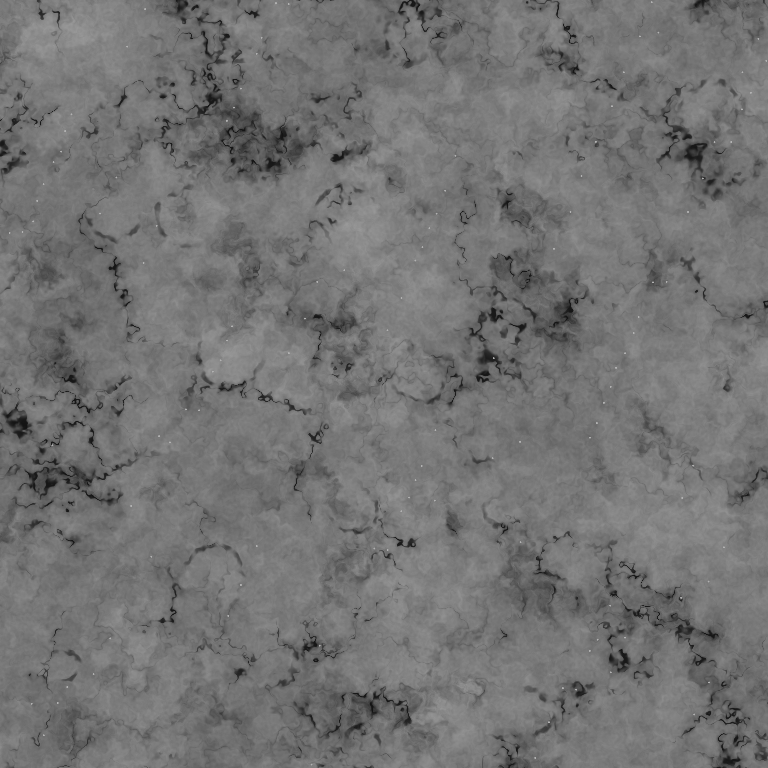
This texture is drawn by a WebGL 1 fragment shader. Its source:

```glsl
precision highp float;

uniform vec2 u_resolution;

#define STONE_TONE 0.490
#define MOTTLE 0.095
#define GRAIN 0.105
#define VEIN_TONE 0.07
#define VEIN_WIDTH 0.0031
#define HALO_WIDTH 0.010
#define HALO_DEPTH 0.14
#define CRACK_FREQ 4.2
#define LACE_FREQ 14.0
#define PATCH_DEPTH 0.08
#define RING_CELLS 5.0
#define SPECK_SHARE 0.0015

float hash(vec2 p) {
  return fract(sin(dot(p, vec2(127.1, 311.7))) * 43758.5453);
}

vec2 hash2(vec2 p) {
  return vec2(hash(p), hash(p + 57.3));
}

// Gradient noise, centred on zero
float corner(vec2 cell, vec2 offset) {
  return dot(hash2(cell) * 2.0 - 1.0, offset);
}

float noise(vec2 p) {
  vec2 i = floor(p), f = p - i;
  vec2 s = f * f * f * (f * (f * 6.0 - 15.0) + 10.0);
  vec2 e = vec2(1.0, 0.0);
  float low = mix(corner(i, f), corner(i + e.xy, f - e.xy), s.x);
  float high = mix(corner(i + e.yx, f - e.yx), corner(i + e.xx, f - e.xx), s.x);
  return mix(low, high, s.y);
}

float fbm(vec2 p) {
  float sum = 0.0, gain = 1.0;
  for (int i = 0; i < 5; i++) {
    sum += gain * noise(p);
    p = mat2(1.6, 1.2, -1.2, 1.6) * p + 17.3;
    gain *= 0.62;
  }
  return sum;
}

vec2 crinkle(vec2 p, float freq) {
  return vec2(noise(p * freq + 3.1), noise(p * freq + 41.7));
}

// Approximate distance to a wandering contour, in canvas units
float veinDistance(vec2 p, float freq) {
  vec2 q = p * freq + freq * 7.7;
  return abs(noise(q) + 0.35 * noise(q * 2.7 + 9.2)) / freq;
}

float core(float d, float width) {
  return 1.0 - smoothstep(width * 0.25, width, d);
}

// Faint oval fossils: x = broken rim, y = pale inside
vec2 fossils(vec2 p, vec2 warp) {
  vec2 result = vec2(0.0), cell = floor(p * RING_CELLS);
  for (int y = -1; y <= 1; y++) {
    for (int x = -1; x <= 1; x++) {
      vec2 id = cell + vec2(float(x), float(y));
      float present = step(hash(id + 8.4), 0.55);
      vec2 d = p + warp * 0.35 - (id + 0.15 + 0.7 * hash2(id + 2.6)) / RING_CELLS;
      float turn = 6.2832 * hash(id + 5.9);
      d = mat2(cos(turn), -sin(turn), sin(turn), cos(turn)) * d;
      d.y *= 1.0 + 0.5 * hash(id + 1.3);
      float radius = mix(0.025, 0.055, hash(id + 6.2));
      float edge = length(d) - radius;
      float arc = smoothstep(-0.6, 0.8, d.x / radius);
      result.x = max(result.x, present * arc * core(abs(edge), 0.005));
      result.y = max(result.y, present * (1.0 - smoothstep(-0.012, 0.003, edge)));
    }
  }
  return result;
}

// Rare pale grains
float specks(vec2 p) {
  vec2 q = p * 110.0, id = floor(q);
  float d = length(fract(q) - 0.2 - 0.6 * hash2(id + 4.4));
  return step(hash(id + 9.8), SPECK_SHARE) * (1.0 - smoothstep(0.08, 0.18, d));
}

void main() {
  vec2 p = gl_FragCoord.xy / u_resolution;
  vec2 warp = 0.026 * crinkle(p, 24.0) + 0.017 * crinkle(p, 62.0)
            + 0.013 * crinkle(p, 135.0);

  // Cloudy stone with dark stains and crumbly fine grain
  float tone = STONE_TONE + MOTTLE * fbm(p * 5.0 + warp * 4.0);
  float stain = smoothstep(0.05, 0.55, fbm(p * 8.0 + warp * 5.0 + 23.0));
  float grain = fbm(p * 42.0 + warp * 30.0 + 50.0);
  tone -= PATCH_DEPTH * stain;
  tone += GRAIN * grain * (0.7 + 1.1 * stain);
  tone += 0.035 * noise(p * 210.0 + 5.0);

  // Faint dark threads all over
  float thread = veinDistance(p + warp * 0.9 + 2.3, 19.0);
  float threadMask = smoothstep(-0.12, 0.3, noise(p * 9.0 + 14.0) + 0.2 * stain);
  tone -= 0.10 * threadMask * exp(-thread / 0.003);

  // Fossil outlines
  float beads = smoothstep(-0.2, 0.2, noise(p * 72.0 + 31.0));
  vec2 ring = fossils(p, warp);
  tone += 0.018 * ring.y - 0.20 * ring.x * beads;

  // Long cracks and small lacy veins, each fading in and out
  float fade = 0.4 * noise(p * 19.0 + 12.0);
  float crackMask = smoothstep(-0.10, 0.24, noise(p * 4.5 + 6.0) + fade);
  float laceMask = smoothstep(0.03, 0.28, noise(p * 5.5 + 71.0) + fade + 0.16 * stain);
  float crack = veinDistance(p + warp, CRACK_FREQ);
  float lace = veinDistance(p + warp, LACE_FREQ);
  float halo = max(crackMask * exp(-crack / HALO_WIDTH),
                   laceMask * exp(-lace / HALO_WIDTH));
  tone -= HALO_DEPTH * halo * (0.4 + 0.75 * beads);
  float line = max(crackMask * core(crack, VEIN_WIDTH),
                   laceMask * core(lace, VEIN_WIDTH));
  tone = mix(tone, VEIN_TONE, line * mix(0.1, 0.9, beads));

  tone = mix(tone, 0.70, specks(p));
  gl_FragColor = vec4(vec3(clamp(tone, 0.03, 0.75)), 1.0);
}
```
